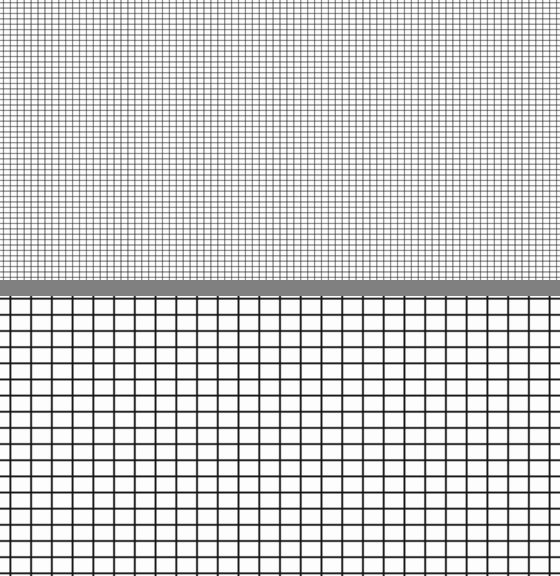
Top: the whole. Bottom: its middle third, enlarged.
A Shadertoy shader for this pattern:

```glsl
// Fine wire grid of thin dark lines on near-white, 81 columns by 52 rows.

// Share of a smooth filter of radius r, at distance d, covered by a line
float lineCoverage(float d, float halfWidth, float r) {
    return smoothstep(-r, r, d + halfWidth) - smoothstep(-r, r, d - halfWidth);
}

void mainImage(out vec4 fragColor, in vec2 fragCoord) {
    // Columns and rows; one crossing sits at the centre of each cell
    vec2 count = vec2(81.0, 52.0);
    vec2 grid = fragCoord / iResolution.xy * count;

    // Distance to the vertical and horizontal line, in canvas heights
    vec2 canvas = vec2(iResolution.x / iResolution.y, 1.0);
    vec2 dist = abs(fract(grid) - 0.5) * canvas / count;

    // Antialiased lines, merged at the crossings
    float r = 1.0 / iResolution.y;
    float vertical = lineCoverage(dist.x, 0.00112, r);
    float horizontal = lineCoverage(dist.y, 0.00112, r);
    float ink = 1.0 - (1.0 - vertical) * (1.0 - horizontal);

    vec3 paper = vec3(0.994);
    vec3 lineColor = vec3(0.085, 0.08, 0.085);
    fragColor = vec4(mix(paper, lineColor, ink), 1.0);
}
```
